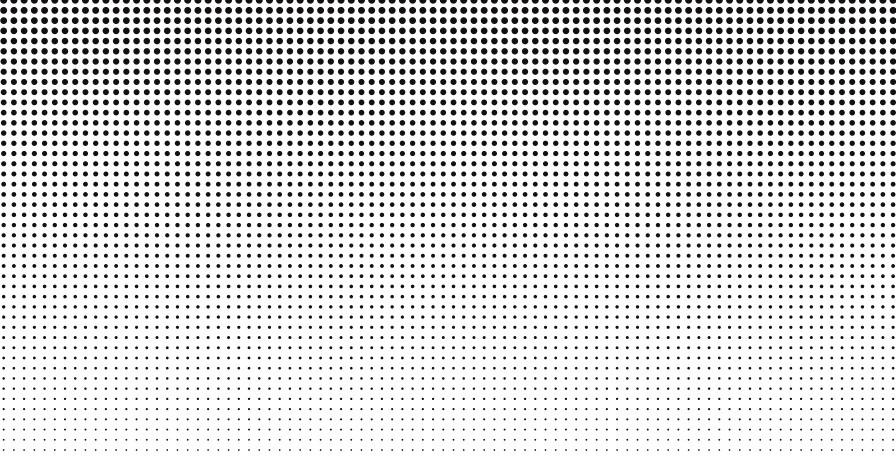
Give the GLSL for this pattern, as a Shadertoy shader.

```glsl
// Lengths are fractions of the canvas width
const float PITCH = 0.01141;                    // spacing of the dot grid
const vec2 FIRST_DOT = vec2(0.0041, 0.0002);    // from the upper left corner
const float TOP_RADIUS = 0.0039;
const float BOTTOM_RADIUS = 0.0009;
const vec3 PAPER = vec3(1.0);
const vec3 INK = vec3(0.07, 0.062, 0.066);
const int SAMPLES = 4;                          // per axis, for smooth tiny dots

// Ink coverage at a point measured rightward and downward from the upper left
float halftone(vec2 p, float canvasHeight, float softness) {
    vec2 cell = floor((p - FIRST_DOT) / PITCH + 0.5);
    vec2 center = FIRST_DOT + cell * PITCH;
    float fade = clamp(center.y / canvasHeight, 0.0, 1.0);
    float radius = mix(TOP_RADIUS, BOTTOM_RADIUS, fade);
    float edge = length(p - center) - radius;
    return clamp(0.5 - edge / softness, 0.0, 1.0);
}

void mainImage(out vec4 fragColor, in vec2 fragCoord) {
    float pixel = 1.0 / iResolution.x;
    float canvasHeight = iResolution.y * pixel;
    float sampleStep = 1.0 / float(SAMPLES);

    // Average the coverage over the pixel
    float coverage = 0.0;
    for (int j = 0; j < SAMPLES; j++) {
        for (int i = 0; i < SAMPLES; i++) {
            vec2 jitter = (vec2(i, j) + 0.5) * sampleStep - 0.5;
            vec2 p = (fragCoord + jitter) * pixel;
            p.y = canvasHeight - p.y;
            coverage += halftone(p, canvasHeight, pixel * sampleStep);
        }
    }
    coverage *= sampleStep * sampleStep;

    fragColor = vec4(mix(PAPER, INK, coverage), 1.0);
}
```
